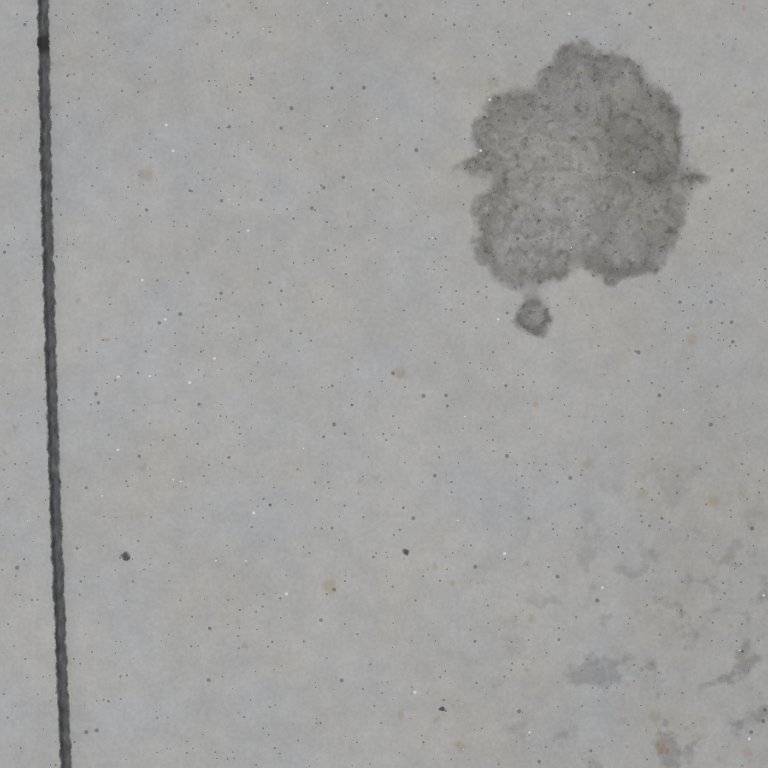
This texture is drawn by a three.js fragment shader. Its source:

```glsl
// Weathered concrete slab with a dark joint on the left and a damp stain at upper right.
varying vec2 vUv;

float hash(vec2 p) {
  vec3 q = fract(vec3(p.xyx) * 0.1031);
  q += dot(q, q.yzx + 33.33);
  return fract((q.x + q.y) * q.z);
}

vec2 hash2(vec2 p) {
  return vec2(hash(p), hash(p + 71.7));
}

// Gradient noise, roughly -0.7 to 0.7
float noise(vec2 p) {
  vec2 i = floor(p), f = fract(p);
  vec2 u = f * f * f * (f * (f * 6.0 - 15.0) + 10.0);
  vec4 g;
  for (int k = 0; k < 4; k++) {
    vec2 corner = vec2(mod(float(k), 2.0), floor(float(k) * 0.5));
    float angle = 6.2832 * hash(i + corner);
    float slope = dot(vec2(cos(angle), sin(angle)), f - corner);
    if (k == 0) g.x = slope;
    else if (k == 1) g.y = slope;
    else if (k == 2) g.z = slope;
    else g.w = slope;
  }
  return 1.4 * mix(mix(g.x, g.y, u.x), mix(g.z, g.w, u.x), u.y);
}

float fbm(vec2 p) {
  float sum = 0.0, gain = 0.5;
  for (int i = 0; i < 5; i++) {
    sum += gain * noise(p);
    p = mat2(0.8, 0.6, -0.6, 0.8) * p * 2.03 + 17.3;
    gain *= 0.55;
  }
  return sum;
}

float disc(vec2 p, vec2 centre, float radius) {
  return length(p - centre) - radius;
}

float spot(vec2 p, vec2 centre, float radius) {
  return smoothstep(radius, radius * 0.35, length(p - centre));
}

float smoothMin(float a, float b, float k) {
  float h = max(k - abs(a - b), 0.0) / k;
  return min(a, b) - h * h * k * 0.25;
}

// One randomly placed and sized dot in a share of the grid cells
float specks(vec2 p, float cells, float share, float seed) {
  vec2 q = p * cells, id = floor(q);
  vec2 centre = 0.3 + 0.4 * hash2(id + seed);
  float size = mix(0.12, 0.3, hash(id + seed + 5.0));
  return spot(fract(q), centre, size) * step(1.0 - share, hash(id + seed + 9.0));
}

float stainDistance(vec2 p) {
  float d = disc(p, vec2(0.745, 0.766), 0.100);
  d = smoothMin(d, disc(p, vec2(0.772, 0.860), 0.084), 0.02);
  d = smoothMin(d, disc(p, vec2(0.828, 0.826), 0.070), 0.02);
  d = smoothMin(d, disc(p, vec2(0.678, 0.818), 0.066), 0.02);
  d = smoothMin(d, disc(p, vec2(0.806, 0.716), 0.080), 0.02);
  d = smoothMin(d, disc(p, vec2(0.688, 0.695), 0.073), 0.02);
  d = smoothMin(d, disc(p, vec2(0.614, 0.782), 0.016), 0.02);
  d = smoothMin(d, disc(p, vec2(0.902, 0.762), 0.015), 0.04);
  return smoothMin(d, disc(p, vec2(0.693, 0.586), 0.023), 0.03);
}

float stainDarkness(vec2 p) {
  vec2 warp = vec2(fbm(p * 22.0), fbm(p * 22.0 + 40.0));
  float d = stainDistance(p + 0.026 * warp);
  float body = smoothstep(0.006, -0.009, d);
  float rim = exp(-abs(d + 0.012) / 0.012);
  float clouds = fbm(p * 18.0 + 2.0 * warp);
  float veins = smoothstep(0.12, 0.0, abs(fbm(p * 13.0 + 8.0)));
  float paleCore = exp(-dot(p - vec2(0.725, 0.775), p - vec2(0.725, 0.775)) / 0.0035);
  float tone = 0.17 + 0.06 * rim + 0.20 * clouds + 0.035 * veins - 0.10 * paleCore;
  tone += 0.07 * spot(p, vec2(0.840, 0.810), 0.09);
  tone -= 0.07 * spot(p, vec2(0.810, 0.672), 0.026);
  float ring = abs(disc(p + 0.005 * warp, vec2(0.693, 0.589), 0.017));
  tone += 0.08 * smoothstep(0.006, 0.0, ring);
  tone += 0.12 * smoothstep(0.12, 0.5, fbm(p * 75.0));
  return body * max(tone, 0.03);
}

vec3 concrete(vec2 p) {
  float patches = fbm(p * 5.0 + 3.0);
  float mottle = fbm(p * 32.0);
  float grain = 0.6 * noise(p * 150.0) + 0.5 * noise(p * 270.0);
  float light = 0.637 + 0.014 * spot(p, vec2(0.25, 0.35), 0.7);
  light -= 0.022 * smoothstep(0.6, 1.1, p.x) * smoothstep(0.75, 0.1, p.y);
  light += 0.030 * patches + 0.034 * mottle + 0.026 * grain;
  float warmth = 0.5 + fbm(p * 7.0 + 20.0) + 0.25 * (p.x - 0.5);
  return light * mix(vec3(0.995, 1.0, 1.014), vec3(1.007, 1.0, 0.973), clamp(warmth, 0.0, 1.0));
}

void main() {
  vec2 p = vUv;
  vec3 colour = concrete(p);

  // Rust marks, gathered toward the lower right
  vec2 rough = p + 0.006 * vec2(fbm(p * 60.0), fbm(p * 60.0 + 9.0));
  float corner = smoothstep(0.45, 0.0, length(p - vec2(0.92, 0.08)));
  float rust = 0.5 * specks(rough, 24.0, 0.04 + 0.13 * corner, 3.0);
  rust += 0.5 * specks(rough, 52.0, 0.025 + 0.04 * corner, 8.0);
  rust += 0.6 * spot(rough, vec2(0.430, 0.236), 0.014);
  rust += 0.6 * spot(rough, vec2(0.837, 0.356), 0.010);
  rust += 0.8 * spot(rough, vec2(0.862, 0.027), 0.012);
  colour = mix(colour, vec3(0.58, 0.48, 0.37), 0.55 * min(rust, 1.0));
  float grime = corner * smoothstep(0.08, 0.4, fbm(p * 20.0 + 50.0));
  colour *= 1.0 - 0.16 * grime;

  // Damp stain
  colour *= 1.0 - stainDarkness(p) * vec3(0.98, 1.02, 1.06);

  // Pits, pebbles and bright chips
  float pits = 0.22 * specks(p, 130.0, 0.07, 12.0) + 0.25 * specks(p, 75.0, 0.03, 24.0);
  colour *= 1.0 - pits;
  float pebbles = spot(rough, vec2(0.528, 0.280), 0.006);
  pebbles += spot(rough, vec2(0.164, 0.276), 0.007) + spot(rough, vec2(0.575, 0.077), 0.005);
  colour = mix(colour, vec3(0.25), 0.8 * min(pebbles, 1.0));
  colour = mix(colour, vec3(0.86), 0.7 * specks(p, 95.0, 0.006, 31.0));

  // Slightly curved joint with crumbled edges
  float jointX = 0.086 - 0.046 * p.y + 0.016 * p.y * p.y;
  float across = p.x - jointX + 0.0025 * fbm(vec2(p.y * 45.0, 2.0));
  float joint = smoothstep(0.0090, 0.0055, abs(across) + 0.003 * fbm(p * 90.0));
  colour *= 1.0 - 0.07 * exp(-abs(across - 0.006) / 0.010);
  vec3 filler = vec3(0.335, 0.338, 0.348) + 0.12 * fbm(p * vec2(140.0, 60.0));
  filler -= 0.07 * smoothstep(0.004, 0.0, abs(across + 0.004));
  colour = mix(colour, filler, joint);
  colour = mix(colour, vec3(0.17), 0.75 * spot(rough, vec2(0.056, 0.942), 0.018) * joint);

  gl_FragColor = vec4(colour, 1.0);
}
```
